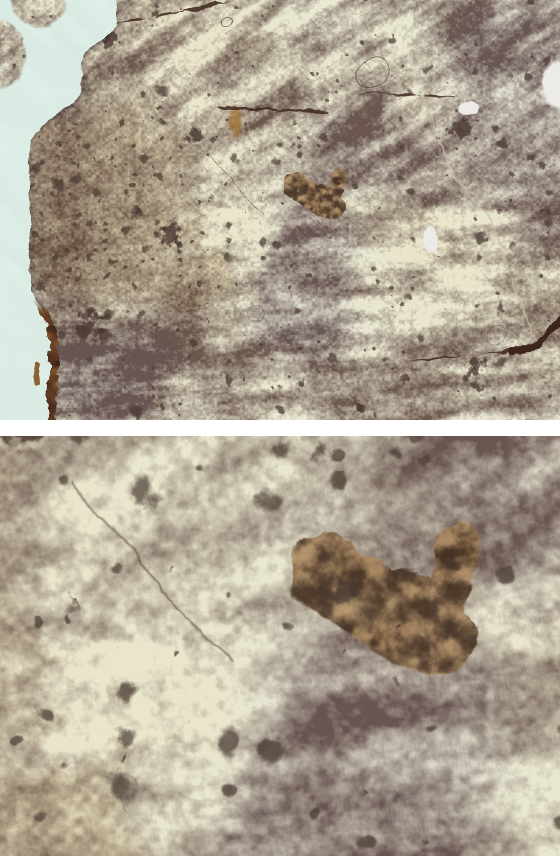
Top, the full canvas; bottom, a detail of the centre.
Give the GLSL for this texture, as a Shadertoy shader.

```glsl
// A thin section of weathered rock: mauve and cream streaked crystals, a tan zone,
// dark cracks and specks, and a pale void on the left. Value noise gives the grain;
// soft blobs and segments place the features.

float hash(vec2 p) {
    return fract(sin(dot(p, vec2(127.1, 311.7))) * 43758.5453);
}

float noise(vec2 p) {
    vec2 i = floor(p), f = fract(p);
    f *= f * (3. - 2. * f);
    return mix(mix(hash(i), hash(i + vec2(1, 0)), f.x),
               mix(hash(i + vec2(0, 1)), hash(i + 1.), f.x), f.y);
}

float fbm(vec2 p) {
    float sum = 0., amp = .516;
    for (int i = 0; i < 5; i++) {
        sum += amp * noise(p);
        p = mat2(1.6, 1.2, -1.2, 1.6) * p + 7.3;
        amp *= .5;
    }
    return sum;
}

// Noise stretched along a direction, centred on zero
float streaks(vec2 p, float angle) {
    float c = cos(angle), s = sin(angle);
    return fbm(mat2(c, -s, s, c) * p * vec2(9, 34)) - .5;
}

float blob(vec2 p, float x, float y, float rx, float ry) {
    return 1. - smoothstep(.55, 1.25, length((p - vec2(x, y)) / vec2(rx, ry)));
}

float seg(vec2 p, float ax, float ay, float bx, float by) {
    vec2 a = vec2(ax, ay), d = vec2(bx, by) - a;
    return length(p - a - d * clamp(dot(p - a, d) / dot(d, d), 0., 1.));
}

float ink(float dist, float width) {
    return 1. - smoothstep(width - .0015, width + .0015, dist);
}

void mainImage(out vec4 fragColor, in vec2 fragCoord) {
    vec2 p = fragCoord / iResolution.y;
    vec2 wobble = vec2(fbm(p * 9.), fbm(p * 9. + 31.)) - .5;
    vec2 jitter = vec2(fbm(p * 45.), fbm(p * 45. + 17.)) - .5;
    vec2 q = p + .16 * wobble + .05 * jitter;
    vec2 k = p + .012 * (wobble + jitter);
    float rough = fbm(p * 70. + 5.);
    vec3 dark = vec3(.24, .14, .11);

    // Broad light and dark crystals
    float tan1 = max(blob(q, .24, .52, .23, .27), blob(q, .44, .32, .1, .11));
    float grey = max(blob(q, .73, .36, .13, .24), .7 * blob(q, .96, .62, .2, .12));
    grey = max(grey, blob(q, .25, .13, .2, .13));
    grey = max(grey, .85 * blob(q, 1.29, .75, .24, .36));
    float pale = max(blob(q, .53, .47, .11, .2), blob(q, 1.07, .38, .17, .13));
    pale = max(pale, .8 * blob(q, .7, .87, .4, .14));
    pale = max(pale, .6 * blob(q, 1.02, .17, .25, .12));

    // Streaks steepen towards the top; fine grain covers everything
    float streak = mix(streaks(p, .08), streaks(p, .6), smoothstep(.45, .7, p.y));
    float tone = .51 + .27 * pale - .24 * grey - .13 * tan1;
    tone += streak * mix(1.5, .4, tan1) + .8 * (fbm(p * 7. + 3.) - .5);
    tone += .75 * (fbm(p * 150.) - .5) + .45 * (rough - .5);
    vec3 col = mix(vec3(.42, .345, .315), vec3(.89, .89, .82), clamp(tone, 0., 1.05));
    col += grey * vec3(-.012, -.008, .02);
    col *= mix(vec3(1), vec3(1, .96, .88), max(tan1, .7 * fbm(p * 4.)));

    // Brown grain with a thin spur, and an orange stain
    float grain = min(seg(k, .7, .56, .79, .505) - .026, seg(k, .8, .51, .805, .585) - .008);
    vec3 brown = mix(vec3(.25, .17, .11), vec3(.68, .54, .37), smoothstep(.25, .75, rough));
    col = mix(col, brown, .85 * ink(grain + .02 * jitter.y, .004));
    col = mix(col, vec3(.6, .4, .14), .7 * blob(k, .56, .71, .015, .04));

    // Scattered specks, denser in the tan zone
    for (float i = 0.; i < 3.; i++) {
        vec2 g = k / (.022 + .018 * i) + 19. * i, cell = floor(g);
        float here = step(hash(cell + 3.), .07 + .16 * tan1);
        vec2 d = fract(g) - .3 - .4 * vec2(hash(cell), hash(cell + 8.));
        float r = .05 + .2 * hash(cell + 5.);
        float speck = 1. - smoothstep(r * .5, r + .08, length(d) + .5 * (rough - .5));
        col = mix(col, vec3(.28, .22, .19), .7 * here * speck);
    }

    // Ragged dark clots and thin bubble outlines: x, y, radius
    vec3 clots[6] = vec3[](vec3(.4, .435, .035), vec3(.46, .67, .022), vec3(.265, .905, .02),
        vec3(.21, .22, .034), vec3(1.135, .125, .025), vec3(1.1, .69, .025));
    vec3 rings[4] = vec3[](vec3(.54, .945, .013), vec3(.89, .82, .037),
        vec3(.61, .257, .02), vec3(1.18, .2, .022));
    for (int i = 0; i < 6; i++) {
        float clot = length(k - clots[i].xy) / clots[i].z + 2.2 * (rough - .5);
        col = mix(col, vec3(.27, .2, .18), .75 * (1. - smoothstep(.5, 1., clot)));
        vec3 b = rings[i % 4];
        float ring = abs(length(p + .03 * wobble - b.xy) - b.z);
        col = mix(col, vec3(.3, .25, .23), .45 * ink(ring, .001));
    }

    // Broken dark cracks, a fine line and a pale vein
    float crack = min(seg(k, .28, .945, .56, 1.), seg(k, .52, .745, .78, .73));
    crack = min(crack, min(seg(k, .86, .775, 1.08, .77), seg(k, .95, .14, 1.22, .165)));
    col = mix(col, dark, .85 * ink(crack, .009 * (noise(p * 28.) - .3)));
    float thick = min(seg(k, 1.22, .16, 1.28, .18), seg(k, 1.28, .18, 1.34, .24));
    col = mix(col, dark, ink(thick, .004 + .008 * rough));
    col = mix(col, dark, .5 * ink(seg(k, .5, .63, .625, .49), .0008));
    float vein = min(seg(k, 1.01, .77, 1.08, .58), seg(k, 1.08, .58, 1.17, .47));
    vein = min(vein, seg(k, 1.17, .47, 1.27, .2));
    col = mix(col, vec3(.8, .75, .65), .65 * ink(vein, .0022));

    // Small bright holes
    float hole = max(blob(k, 1.025, .43, .018, .034), blob(k, 1.335, .8, .045, .065));
    hole = max(hole, blob(k, 1.115, .745, .025, .018));
    col = mix(col, vec3(.93, .92, .91), smoothstep(.2, .7, hole));

    // Void with rock fragments and a dark lower rim
    float side = p.x - .125 + .055 * smoothstep(.2, .33, p.y) - .125 * smoothstep(.66, .79, p.y)
        - .085 * smoothstep(.86, .95, p.y) - .015 * (wobble.x + jitter.x);
    float rock = max(blob(k, 0., .87, .065, .085), blob(k, .09, 1., .07, .07));
    vec3 gap = vec3(.86, .925, .895) + .04 * streaks(p, -.7);
    col *= mix(.85, 1., smoothstep(0., .02, abs(side)));
    col = mix(col, gap, ink(side, 0.) * (1. - smoothstep(.3, .6, rock)));
    float rim = ink(abs(side), .02 * rough) * (1. - smoothstep(.25, .29, p.y));
    col = mix(col, mix(dark, vec3(.5, .32, .16), noise(p * 60.)), rim);
    col = mix(col, vec3(.55, .38, .2), ink(seg(k, .085, .09, .086, .13), .006));

    fragColor = vec4(col, 1);
}
```
